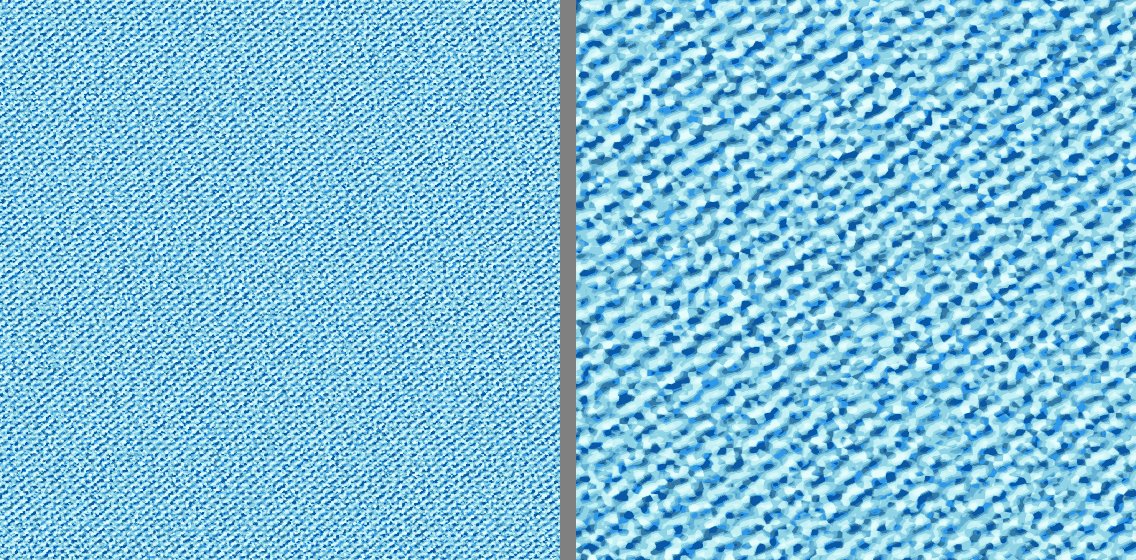
Left, the full canvas; right, a detail of the centre.
Give the GLSL for this texture, as a WebGL 2 fragment shader.

```glsl
#version 300 es
precision highp float;
// Washed light blue denim: diagonal twill of small stitches broken up by crisp fibre grains.

uniform vec2 u_resolution;
out vec4 fragColor;

const float TAU = 6.2831853;

vec3 hash3(vec2 cell) {
  vec3 q = fract(cell.xyx * vec3(0.1031, 0.1030, 0.0973));
  q += dot(q, q.yxz + 33.33);
  return fract((q.xxy + q.yzz) * q.zyx);
}

// Opposite tones for neighbouring cells keep the grain even over large areas.
float balancedTone(vec2 cell) {
  float shifted = cell.x + mod(cell.y, 2.0);
  float rnd = hash3(vec2(floor(shifted * 0.5) + 417.0, cell.y + 91.0)).z;
  return mod(shifted, 2.0) < 0.5 ? rnd : 1.0 - rnd;
}

// Cellular noise: random tone (x) and tint (y) per grain, with softened borders.
vec2 grains(vec2 p) {
  vec2 base = floor(p);
  vec2 sum = vec2(0.0);
  float total = 0.0;
  for (int j = -1; j <= 1; j++) {
    for (int i = -1; i <= 1; i++) {
      vec2 cell = base + vec2(i, j);
      vec3 rnd = hash3(cell);
      vec2 toSeed = cell + 0.1 + 0.8 * rnd.xy - p;
      float weight = exp(-10.0 * dot(toSeed, toSeed));
      sum += weight * vec2(balancedTone(cell), rnd.z);
      total += weight;
    }
  }
  return sum / total;
}

// Faint uneven streaks along the twill direction.
float wash(vec2 uv) {
  float along = dot(uv, vec2(0.80, 0.60));
  float across = dot(uv, vec2(-0.60, 0.80));
  return 0.6 * sin(97.0 * across + 11.0 * along + 2.0 * sin(9.0 * along))
       + 0.4 * sin(17.0 * along + 3.0 * sin(13.0 * across));
}

// Stitch relief: slanted ribs crossed by horizontal weft rows.
float weave(vec2 uv) {
  float row = uv.y * 104.0 + 0.06 * sin(41.0 * uv.x + 23.0 * uv.y);
  float rib = uv.x * 50.0 - row * 0.64 + 0.06 * sin(57.0 * uv.y - 19.0 * uv.x);
  float ribWave = cos(TAU * rib);
  float rowWave = cos(TAU * row + 0.2 * ribWave);
  return 0.66 * ribWave + 0.36 * rowWave;
}

// Tone from 0 (deep gaps) to 1 (bleached thread).
vec3 denim(float tone, float tint) {
  vec3 shade = mix(vec3(0.20, 0.48, 0.65), vec3(0.18, 0.60, 0.92),
                   smoothstep(0.48, 0.58, tint));
  vec3 color = mix(vec3(0.04, 0.34, 0.65), shade, smoothstep(0.06, 0.10, tone));
  color = mix(color, vec3(0.39, 0.70, 0.84), smoothstep(0.18, 0.26, tone));
  color = mix(color, vec3(0.56, 0.83, 0.90), smoothstep(0.34, 0.47, tone));
  color = mix(color, vec3(0.76, 0.94, 0.96), smoothstep(0.66, 0.80, tone));
  return mix(color, vec3(0.90, 0.99, 0.99), smoothstep(0.88, 0.99, tone));
}

void main() {
  vec2 uv = gl_FragCoord.xy / u_resolution;

  // Grains are slightly wider than tall and nudge the stitches out of line.
  vec2 grain = grains(uv * vec2(220.0, 285.0));
  vec2 nudge = (grain.yx - 0.5) * vec2(0.002, 0.001);

  float relief = weave(uv + nudge) + 1.9 * (grain.x - 0.5) + 0.03 * wash(uv);
  float tone = 1.0 / (1.0 + exp(-2.4 * relief));
  fragColor = vec4(denim(tone, grain.y), 1.0);
}
```
